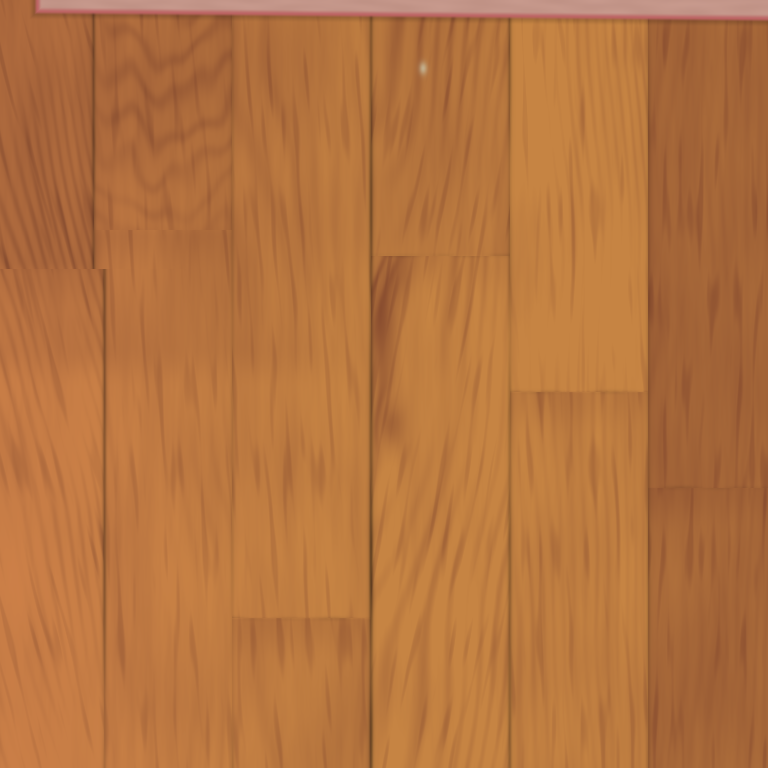
This texture is drawn by a Shadertoy shader. Its source:

```glsl
#define PLANK_WIDTH 0.1806
#define FIRST_SEAM 0.122
#define SEAM_WIDTH 0.0020
#define SEAM_DEPTH 0.38
#define RING_CONTRAST 0.62
#define GRAIN_CONTRAST 0.26
#define PORE_CONTRAST 0.34
#define DARK_WOOD vec3(0.585, 0.345, 0.20)
#define LIGHT_WOOD vec3(0.765, 0.507, 0.258)
#define RED_WOOD vec3(0.74, 0.43, 0.27)
#define BOARD_COLOR vec3(0.765, 0.585, 0.535)
#define BOARD_EDGE vec3(0.74, 0.39, 0.39)

// Per column: joint height, tone above, tone below, seam strength
const vec4 COLUMNS[6] = vec4[6](
    vec4(0.650, 0.56, 0.88, 0.00), vec4(0.700, 0.66, 0.74, 0.60),
    vec4(0.195, 0.78, 0.66, 0.22), vec4(0.667, 0.70, 0.96, 1.00),
    vec4(0.490, 1.00, 0.82, 0.50), vec4(0.365, 0.20, 0.28, 0.32));

// Per column: ring tilt, rings per unit, ring contrast
const vec3 RINGS[6] = vec3[6](
    vec3(0.24, 62.0, 0.65), vec3(0.05, 40.0, 0.25), vec3(0.07, 30.0, 0.32),
    vec3(-0.17, 40.0, 0.85), vec3(0.03, 70.0, 0.42), vec3(-0.03, 60.0, 0.18));

float hash(vec2 p) {
    p = fract(p * vec2(0.1031, 0.1137) + 0.37);
    p += dot(p, p.yx + 33.33);
    return fract((p.x + p.y) * p.x * 7.31);
}

vec2 gradient(vec2 cell) {
    float angle = 6.2832 * hash(cell);
    return vec2(cos(angle), sin(angle));
}

float noise(vec2 p) {
    vec2 i = floor(p), f = p - i;
    vec2 w = f * f * f * (f * (f * 6.0 - 15.0) + 10.0);
    vec2 e = vec2(1.0, 0.0);
    float low = mix(dot(gradient(i), f), dot(gradient(i + e), f - e), w.x);
    float high = mix(dot(gradient(i + e.yx), f - e.yx),
                     dot(gradient(i + e.xx), f - e.xx), w.x);
    return mix(low, high, w.y);
}

float blob(vec2 p, vec2 center, vec2 radius) {
    vec2 d = (p - center) / radius;
    return exp(-dot(d, d));
}

// Darkening by growth rings, which crowd together toward the right edge
float rings(vec2 p, float across, float seed, vec3 style, bool flame, float knot) {
    float warp = noise(vec2(p.x * 8.0, p.y * 3.5) + seed * 7.3);
    float phase = style.y * (across + 2.0 * across * across + style.x * p.y) + 1.6 * warp;
    if (flame) {
        float ripple = noise(p * vec2(26.0, 11.0));
        phase = 19.0 * p.y - 15.0 * sqrt(across * across + 0.0003) + 0.9 * ripple;
    }
    float wave = 0.5 + 0.5 * sin(6.2832 * (phase + 1.1 * knot));
    float patchy = clamp(0.5 + 1.3 * noise(p * vec2(13.0, 3.0) + seed * 3.1), 0.0, 1.0);
    return wave * wave * patchy * (flame ? 0.5 : style.z);
}

// Fine fibres drawn out along the plank
float fibres(vec2 p, float seed) {
    float sum = 0.0, weight = 0.5;
    vec2 scale = vec2(34.0, 2.5);
    for (int i = 0; i < 4; i++) {
        sum += weight * noise(p * scale + seed * 5.7);
        scale *= vec2(1.9, 2.1);
        weight *= 0.72;
    }
    return sum;
}

void mainImage(out vec4 fragColor, in vec2 fragCoord) {
    vec2 p = fragCoord / iResolution.xy;
    float pixel = 1.0 / iResolution.y;

    // Plank layout; the first seam steps sideways at its joint
    float offset = 0.014 * step(p.y, COLUMNS[0].x) * smoothstep(0.27, 0.15, p.x);
    float u = (p.x - FIRST_SEAM - offset) / PLANK_WIDTH + 1.0;
    int column = clamp(int(floor(u)), 0, 5);
    vec4 plank = COLUMNS[column];
    float rise = p.y - plank.x;
    float seed = float(column) * 3.0 + step(0.0, rise) + 4.0;
    float across = (fract(u) - 0.5) * PLANK_WIDTH;

    // Tone, blurred over the joints at the left, with a stain below each joint
    float blur = column < 2 ? 0.010 : 0.003;
    float above = smoothstep(-blur, blur, rise);
    float tone = mix(plank.z, plank.y, above);
    tone -= 0.18 * smoothstep(-0.06, 0.0, rise) * (1.0 - above);
    tone -= 0.10 * smoothstep(0.55, 1.0, p.y) * step(p.x, 0.664);

    // Knot with a dark streak running up to the joint
    float knot = 0.0;
    if (column == 3 && rise < 0.0) {
        float lean = 0.35 * (p.y - 0.61);
        knot = 0.8 * blob(p, vec2(0.506, 0.448), vec2(0.021, 0.040))
             + 0.9 * blob(p, vec2(0.500 + lean, 0.615), vec2(0.027, 0.070))
             + 0.5 * blob(p, vec2(0.492, 0.530), vec2(0.020, 0.060));
    }

    // Grain and sparse dark pores
    bool flame = column == 1 && rise > 0.0;
    tone -= RING_CONTRAST * rings(p, across, seed, RINGS[column], flame, knot);
    tone += GRAIN_CONTRAST * fibres(p, seed) + 0.26 * noise(p * vec2(8.0, 6.0)) + 0.10;
    vec2 drift = vec2(RINGS[column].x * p.y, 0.0);
    float pores = smoothstep(0.12, 0.5, noise((p + drift) * vec2(105.0, 9.0) + seed));
    tone -= PORE_CONTRAST * pores;
    tone -= 0.85 * knot;

    // Soft light over the lower left
    float left = smoothstep(0.52, 0.3, p.x);
    tone += left * (0.26 * smoothstep(0.55, 0.49, p.y) - 0.14);
    vec3 color = mix(DARK_WOOD, LIGHT_WOOD, clamp(tone, -0.4, 1.06));
    float redness = 0.38 * smoothstep(0.4, 0.0, p.x) + 0.10 * left;
    color = mix(color, RED_WOOD * (0.8 + 0.25 * tone), redness);

    // Faint, broken butt joints
    float worn = clamp(0.4 + 1.8 * noise(vec2(p.x * 22.0, seed)), 0.0, 1.0);
    if (column > 1) color *= 1.0 - 0.07 * worn * exp(-pow(rise / 0.003, 2.0));

    // Long seams, fading in and out
    float seamIndex = round(u);
    float seam = abs(u - seamIndex) * PLANK_WIDTH;
    float depth = COLUMNS[clamp(int(seamIndex), 0, 5)].w;
    depth *= clamp(0.8 + 1.1 * noise(vec2(seamIndex * 3.7, p.y * 6.0)), 0.0, 1.1);
    color *= 1.0 - SEAM_DEPTH * depth * exp(-pow(seam / (SEAM_WIDTH + 0.3 * pixel), 2.0));
    color *= 1.0 - 0.08 * depth * smoothstep(0.009, 0.0, seam);

    // Pale fleck
    float fleck = blob(p, vec2(0.551, 0.911), vec2(0.005, 0.008));
    color = mix(color, vec3(0.78, 0.74, 0.62), 0.8 * fleck);

    // Skirting board along the top, with a tinted lower edge
    float board = min(p.y - 0.984 + 0.010 * p.x, p.x - 0.047);
    color *= 1.0 - 0.18 * smoothstep(-0.010, 0.0, board);
    vec3 paint = BOARD_COLOR + 0.03 * noise(p * vec2(20.0, 90.0));
    paint = mix(BOARD_EDGE, paint, smoothstep(0.001, 0.008, board));
    color = mix(color, paint, smoothstep(-0.003, 0.002, board));
    fragColor = vec4(color, 1.0);
}
```
